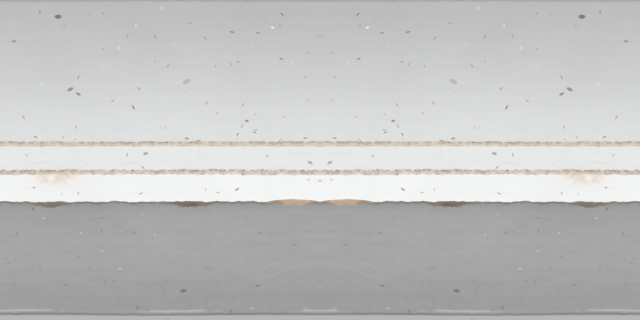
Give the GLSL for this texture, as a Shadertoy shader.

```glsl
float hash(vec2 p) {
    vec3 h = fract(vec3(p.xyx) * 0.1031);
    h += dot(h, h.yzx + 33.33);
    return fract((h.x + h.y) * h.z);
}

// Layered sines, turned and bent at each octave; about -1 to 1
float ripple(vec2 p) {
    float sum = 0.0, amp = 0.45;
    for (int i = 0; i < 6; i++) {
        p = mat2(0.8, 0.6, -0.6, 0.8) * p * 1.8 + 1.7;
        sum += amp * sin(p.x + 1.6 * sin(p.y + 0.4 * p.x));
        amp *= 0.68;
    }
    return sum;
}

// One small tilted fleck in some cells of a grid
float flecks(vec2 p, float scale, float share, float size) {
    vec2 cell = floor(p * scale);
    float pick = hash(cell + scale);
    vec2 center = 0.3 + 0.4 * vec2(hash(cell + 17.3), hash(cell + 41.9));
    vec2 d = fract(p * scale) - center;
    float tilt = 6.283 * hash(cell + 73.1);
    d = mat2(cos(tilt), sin(tilt), -sin(tilt), cos(tilt)) * d;
    float r = size * (0.4 + 0.6 * hash(cell + 5.7));
    float soft = scale / iResolution.y;
    float body = 1.0 - smoothstep(r - soft, r + soft, length(d * vec2(0.6, 1.3)));
    return body * step(pick, share);
}

float blob(vec2 p, vec2 center, vec2 radius) {
    vec2 d = (p - center) / radius;
    return exp(-dot(d, d));
}

// Worn tan groove with a thin grey lip above it
vec3 groove(vec3 color, vec2 p, float height, float wear) {
    float rough = ripple(p * vec2(28.0, 40.0) + height * 30.0);
    float chips = ripple(p * vec2(65.0, 90.0) + 9.0);
    float d = p.y - height + 0.0022 * wear * rough;
    float px = 0.7 / iResolution.y;
    float body = 1.0 - smoothstep(0.005 - px, 0.008 + px, abs(d));
    float lip = exp(-pow((d - 0.006) / 0.0035, 2.0));
    vec3 tan_ = mix(vec3(0.84, 0.77, 0.70), vec3(0.72, 0.65, 0.59), smoothstep(-0.2, 1.0, chips * wear));
    color = mix(color, tan_, body * (0.8 + 0.15 * rough));
    return mix(color, vec3(0.63, 0.61, 0.58), lip * clamp(0.45 + 0.5 * chips, 0.0, 0.85));
}

void mainImage(out vec4 fragColor, in vec2 fragCoord) {
    float px = 1.0 / iResolution.y;
    // Mirrored about the vertical centre line
    vec2 p = vec2(abs(fragCoord.x - 0.5 * iResolution.x), fragCoord.y) * px;
    float grain = ripple(p * vec2(30.0, 55.0));
    float broad = ripple(p * vec2(3.0, 5.0) + 4.0);
    float streak = ripple(p * vec2(7.0, 75.0) + 2.0);

    // Wall, brightening downwards in three steps
    float down = 1.0 - p.y;
    float tone = 0.74 + 0.065 * smoothstep(0.0, 0.25, down) + 0.075 * smoothstep(0.18, 0.43, down);
    tone = mix(tone, 0.915, 1.0 - smoothstep(0.546, 0.552, p.y));
    tone = mix(tone, 0.96, 1.0 - smoothstep(0.457, 0.463, p.y));
    tone += 0.005 * grain + 0.006 * broad + 0.005 * streak;
    vec3 color = tone * vec3(0.993, 1.002, 0.997);
    color = mix(color, vec3(0.64, 0.63, 0.61), smoothstep(0.991, 0.998, p.y + 0.002 * grain) * 0.7);

    // Warm stains and faint scuffs on the pale bands
    float stain = blob(p, vec2(0.82, 0.445), vec2(0.06, 0.025)) * (0.5 + 0.5 * grain);
    color = mix(color, vec3(0.88, 0.78, 0.68), clamp(stain, 0.0, 0.6));
    float scuff = smoothstep(0.5, 1.1, streak) * smoothstep(0.37, 0.40, p.y) * (1.0 - smoothstep(0.50, 0.56, p.y));
    color -= 0.035 * scuff * smoothstep(0.2, 0.7, p.x);
    color = groove(color, p, 0.549, 0.6);
    color = groove(color, p, 0.461, 1.1);

    // Grey lower panel
    float rustNear = blob(p, vec2(0.075, 0.37), vec2(0.055, 0.04));
    float rustMid = blob(p, vec2(0.405, 0.365), vec2(0.045, 0.04));
    float rustFar = blob(p, vec2(0.84, 0.362), vec2(0.04, 0.04));
    float edge = 0.368 + 0.0025 * ripple(vec2(p.x * 24.0, 3.0)) + 0.007 * rustNear;
    float low = 0.62 + 0.035 * smoothstep(0.04, 0.20, p.y) - 0.015 * smoothstep(0.24, 0.36, p.y);
    low += 0.007 * grain + 0.009 * broad + 0.007 * streak;
    vec3 panel = low * vec3(0.995, 1.004, 1.0);
    float scratch = sin(dot(p, vec2(70.0, 210.0)) + 2.0 * broad);
    panel += 0.022 * smoothstep(0.8, 1.0, scratch) * blob(p, vec2(0.15, 0.15), vec2(0.11, 0.05));
    color = mix(color, panel, 1.0 - smoothstep(edge - px, edge + px, p.y));

    // Chipped, rusty ledge
    float chip = ripple(p * vec2(38.0, 55.0) + 6.0);
    float rust = clamp(rustNear + rustMid + rustFar, 0.0, 1.0);
    float depth = 0.005 + 0.003 * chip + 0.013 * rust;
    float below = edge + 0.002 - p.y;
    float ledge = smoothstep(-px, px, below) * (1.0 - smoothstep(depth - px, depth + 2.0 * px, below));
    vec3 rustColor = mix(vec3(0.49, 0.46, 0.43), vec3(0.83, 0.70, 0.59), clamp(rustNear * 1.2 + 0.35 * chip, 0.0, 1.0));
    rustColor = mix(rustColor, vec3(0.46, 0.37, 0.32), rustMid * (0.7 - 0.3 * chip));
    color = mix(color, rustColor, ledge * 0.85);
    color *= 1.0 - 0.06 * exp(-abs(below - 0.012) * 90.0) * step(0.0, below);

    // Bottom rim: ragged light bead, shadow, paler strip
    float rim = 0.022 + 0.002 * sin(p.x * 9.0) + 0.0015 * grain;
    color = mix(color, vec3(0.71, 0.715, 0.71), 1.0 - smoothstep(0.012, 0.017, p.y));
    color -= 0.09 * exp(-pow((p.y - rim + 0.004) / 0.0035, 2.0));
    float bead = exp(-pow((p.y - rim - 0.007) / 0.004, 2.0));
    color += 0.10 * bead * smoothstep(-0.2, 0.8, sin(p.x * 13.0 + 2.0) + 0.5 * grain);

    // Scattered dirt and paint flecks
    color = mix(color, vec3(0.50, 0.47, 0.42), 0.6 * flecks(p, 13.0, 0.16, 0.055));
    color = mix(color, vec3(0.55, 0.53, 0.49), 0.45 * flecks(p + 3.1, 25.0, 0.12, 0.09));
    color = mix(color, vec3(0.95), 0.4 * flecks(p + 7.7, 17.0, 0.08, 0.06));

    // Larger marks: position, radius, brightness
    vec4 marks[10] = vec4[10](
        vec4(0.818, 0.948, 0.0085, 0.40), vec4(0.780, 0.721, 0.008, 0.52),
        vec4(0.755, 0.706, 0.006, 0.48), vec4(0.417, 0.745, 0.010, 0.72),
        vec4(0.229, 0.622, 0.005, 0.46), vec4(0.148, 0.914, 0.005, 1.00),
        vec4(0.383, 0.557, 0.008, 0.66), vec4(0.031, 0.492, 0.006, 0.58),
        vec4(0.427, 0.091, 0.008, 0.46), vec4(0.545, 0.520, 0.006, 0.60));
    for (int i = 0; i < 10; i++) {
        vec2 d = p - marks[i].xy;
        d.y += 0.4 * d.x * sin(float(i) * 2.4);
        float r = marks[i].z * (1.0 + 0.12 * grain);
        float mask = 1.0 - smoothstep(r - 1.5 * px, r + px, length(d * vec2(0.8, 1.3)));
        color = mix(color, marks[i].w * vec3(1.0, 0.98, 0.93), mask * 0.75);
    }
    color = mix(color, vec3(0.83, 0.71, 0.36), 0.7 * blob(p, vec2(0.386, 0.554), vec2(0.007, 0.004)));
    fragColor = vec4(clamp(color, 0.0, 1.0), 1.0);
}
```
